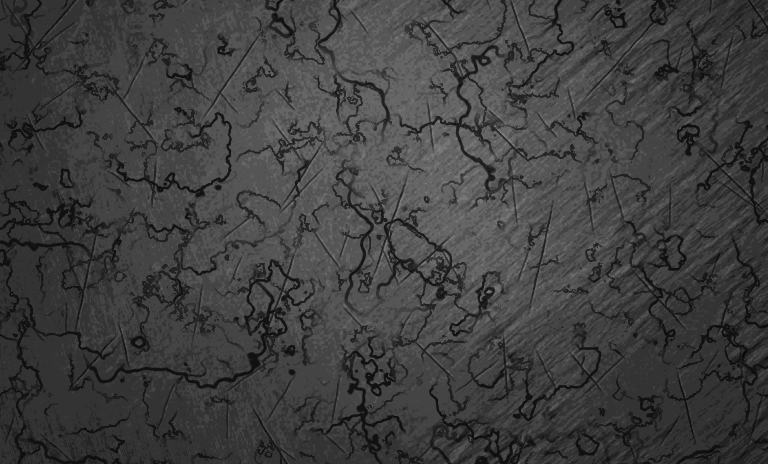
A Shadertoy shader for this texture:

```glsl
// Dark, scarred plaster under a soft spotlight: ragged cracks are the contours
// of fractal noise, flakes and brush strokes are embossed from a height field,
// and straight scratches are scattered on a grid. Tones are softly posterized.

#define GLOW_CENTER vec2(0.52, 0.66)
#define GLOW_SIZE vec2(0.42, 0.60)
#define EDGE_TONE 0.145
#define GLOW_TONE 0.395
#define CRACK_WIDTH 0.0042
#define CRACK_DEPTH 0.72
#define RELIEF_GAIN 2.6
#define GRAIN_GAIN 0.22
#define TONE_STEPS 15.0
#define LIGHT_STEP vec2(-0.0022, 0.0026)

float hash(vec2 p) {
    vec3 q = fract(p.xyx * 0.1031);
    q += dot(q, q.yzx + 33.33);
    return fract((q.x + q.y) * q.z);
}

float noise(vec2 p) {
    vec2 cell = floor(p), f = fract(p);
    f = f * f * (3.0 - 2.0 * f);
    float low = mix(hash(cell), hash(cell + vec2(1, 0)), f.x);
    float high = mix(hash(cell + vec2(0, 1)), hash(cell + 1.0), f.x);
    return mix(low, high, f.y);
}

float fbm(vec2 p) {
    float sum = 0.0, weight = 0.516;
    for (int i = 0; i < 5; i++) {
        sum += weight * noise(p);
        p = mat2(0.8, 0.6, -0.6, 0.8) * p * 2.03 + 17.3;
        weight *= 0.5;
    }
    return sum;
}

// Ragged line along the middle contour of the noise; its width fades in and out
float crack(vec2 p, float scale, float width, float seed) {
    const float e = 0.0015;
    vec2 shift = vec2(seed, seed * 1.7);
    float v = fbm(p * scale + shift);
    float vx = fbm((p + vec2(e, 0)) * scale + shift);
    float vy = fbm((p + vec2(0, e)) * scale + shift);
    float slope = length(vec2(vx, vy) - v) / e;
    float dist = abs(v - 0.5) / (slope + 0.25 * scale);
    float presence = smoothstep(0.28, 0.62, noise(p * scale * 1.3 + seed * 3.1));
    return presence * (1.0 - smoothstep(width * 0.3, width, dist));
}

// Noise stretched along a direction, like trowel or brush marks
float strokes(vec2 p, vec2 dir) {
    return fbm(vec2(dot(p, vec2(dir.y, -dir.x)) * 55.0, dot(p, dir) * 13.0));
}

float relief(vec2 p, float roughness) {
    vec2 warp = 0.05 * vec2(noise(p * 9.0), noise(p * 9.0 + 31.0));
    float flakes = smoothstep(0.46, 0.54, fbm((p + warp) * 8.0 + 5.0));
    float side = smoothstep(0.7, 1.1, p.x + 0.5 * noise(p * 4.0) - 0.25);
    float marks = mix(strokes(p, vec2(-0.42, 0.91)), strokes(p, vec2(0.77, 0.64)), side);
    return 0.12 * flakes + roughness * marks;
}

// Straight tapered scratches, one chance per grid cell; x is dark, y its lit rim
vec2 scratches(vec2 p, float size, float seed) {
    vec2 mark = vec2(0);
    vec2 home = floor(p / size);
    for (int j = -1; j <= 1; j++)
    for (int i = -1; i <= 1; i++) {
        vec2 cell = home + vec2(i, j);
        vec2 id = cell + seed;
        if (hash(id + 3.7) > 0.55) continue;
        vec2 center = (cell + vec2(hash(id), hash(id + 9.1))) * size;
        float angle = 1.57 + 2.0 * (hash(id + 21.3) - 0.5);
        vec2 dir = vec2(cos(angle), sin(angle));
        vec2 d = p - center;
        float along = abs(dot(d, dir)) / (size * mix(0.25, 0.7, hash(id + 41.0)));
        float across = dot(d, vec2(dir.y, -dir.x)) + 0.003 * (noise(p * 40.0) - 0.5);
        float taper = 1.0 - smoothstep(0.5, 1.0, along);
        mark.x = max(mark.x, taper * (1.0 - smoothstep(0.0008, 0.003, abs(across))));
        mark.y = max(mark.y, taper * (1.0 - smoothstep(0.0008, 0.003, abs(across - 0.004))));
    }
    return mark;
}

void mainImage(out vec4 fragColor, in vec2 fragCoord) {
    vec2 uv = fragCoord / iResolution.xy;
    vec2 p = fragCoord / iResolution.y;

    // Spotlight falling off towards the sides and the bottom
    vec2 q = (uv - GLOW_CENTER) / GLOW_SIZE;
    float glow = exp(-dot(q, q));
    float tone = mix(EDGE_TONE, GLOW_TONE, glow);
    tone *= 0.88 + 0.24 * fbm(p * 5.0 + 70.0);

    // Embossed flakes and strokes, rougher away from the light
    float roughness = mix(1.25, 0.3, glow) * smoothstep(0.15, 0.75, noise(p * 6.0 + 12.0) + 0.15);
    float emboss = relief(p, roughness) - relief(p + LIGHT_STEP, roughness);
    tone *= 1.0 + clamp(RELIEF_GAIN * emboss, -0.55, 0.5);

    // Cracks from broad to fine, then scratches
    float dark = crack(p, 4.5, CRACK_WIDTH, 2.0);
    dark = max(dark, crack(p, 9.0, CRACK_WIDTH * 0.8, 37.0));
    dark = max(dark, 0.8 * crack(p, 17.0, CRACK_WIDTH * 0.65, 83.0));
    vec2 scratch = max(scratches(p, 0.24, 5.0), 0.75 * scratches(p, 0.12, 57.0));
    dark = max(dark, 0.8 * scratch.x);
    tone *= (1.0 + 0.2 * scratch.y) * (1.0 - CRACK_DEPTH * dark);

    // Fine grain, then soft tone steps
    tone *= 1.0 + GRAIN_GAIN * (noise(p * 210.0) - 0.5);
    float level = tone * TONE_STEPS;
    tone = (floor(level) + smoothstep(0.2, 0.8, fract(level))) / TONE_STEPS;
    fragColor = vec4(vec3(tone), 1.0);
}
```
